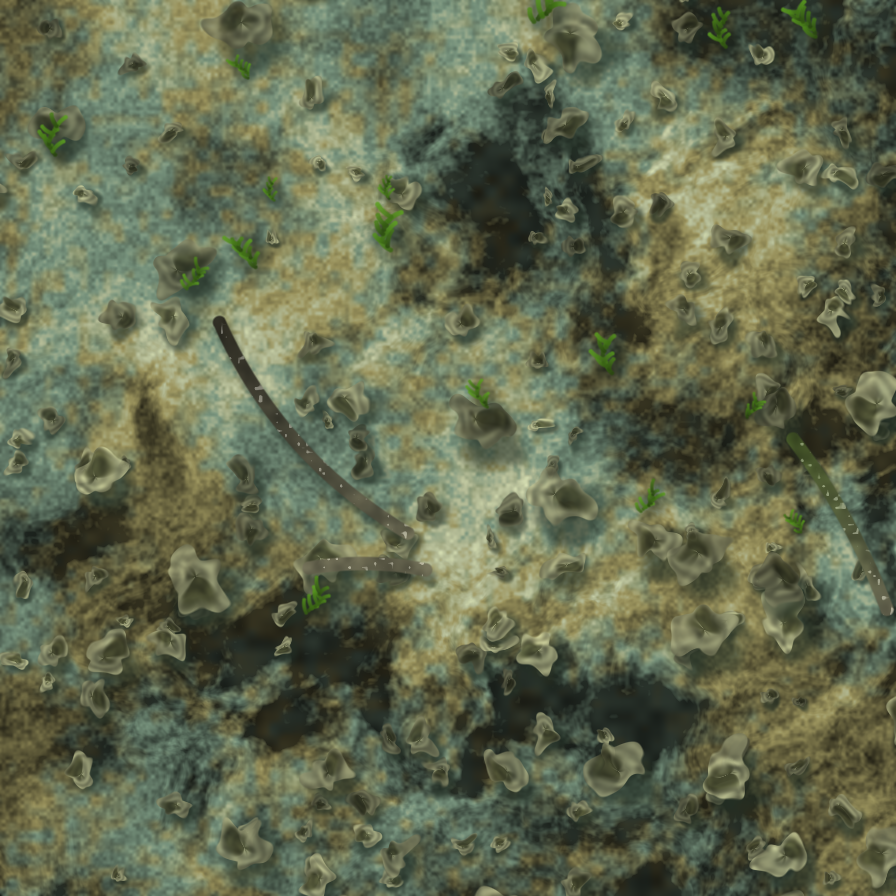
Give the GLSL for this texture, as a Shadertoy shader.

```glsl
#define BASE_TONE 0.535
#define TONE_CONTRAST 0.72
#define CLEFT_DEPTH 0.36
#define RELIEF 0.95
#define GRAIN 0.15
#define COOL_TINT vec3(0.81, 1.0, 0.85)
#define WARM_TINT vec3(1.05, 1.0, 0.63)
#define SHADOW vec3(0.13, 0.18, 0.14)
#define PALE_FROND vec3(0.64, 0.65, 0.49)
#define MURKY_FROND vec3(0.31, 0.32, 0.20)
#define WEED vec3(0.27, 0.47, 0.09)

float hash(vec2 p) {
    vec3 q = fract(p.xyx * 0.1031);
    q += dot(q, q.yzx + 33.33);
    return fract((q.x + q.y) * q.z);
}
vec2 hash2(vec2 p) { return vec2(hash(p), hash(p + 71.7)); }

float noise(vec2 p) {
    vec2 i = floor(p), f = fract(p);
    f *= f * (3.0 - 2.0 * f);
    return mix(mix(hash(i), hash(i + vec2(1.0, 0.0)), f.x),
               mix(hash(i + vec2(0.0, 1.0)), hash(i + 1.0), f.x), f.y);
}
float fbm(vec2 p) {
    float sum = 0.0, amp = 0.516;
    for (int i = 0; i < 5; i++) {
        sum += amp * noise(p);
        p = mat2(1.6, 1.2, -1.2, 1.6) * p + 17.3;
        amp *= 0.5;
    }
    return sum;
}
mat2 rotation(float a) { return mat2(cos(a), sin(a), -sin(a), cos(a)); }

// Sand, rubble, clefts and grain
vec3 seabed(vec2 p) {
    vec2 q = p + 0.12 * (vec2(fbm(p * 7.0), fbm(p * 7.0 + 40.0)) - 0.5);
    float rubble = smoothstep(0.36, 0.62, fbm(q * 4.0 + 7.0) + 0.12 * (p.x - p.y * 0.5 - 0.25));
    float cleft = smoothstep(0.47, 0.68, fbm(q * vec2(13.0, 10.0) + 60.0));
    float relief = fbm(q * 19.0) - fbm((q + vec2(0.005, -0.007)) * 19.0);
    float grain = noise(p * 240.0) + 0.6 * noise(p * 130.0 + 9.0) - 0.8;
    float tone = BASE_TONE + TONE_CONTRAST * (fbm(q * 5.0 + 20.0) - 0.5);
    tone -= rubble * 0.08 + CLEFT_DEPTH * cleft * (0.25 + 0.75 * rubble);
    tone += RELIEF * relief * (0.45 + 0.75 * rubble) + GRAIN * grain;
    tone -= 0.22 * dot(p - 0.5, p - 0.5);
    tone = max(tone, 0.11 + 0.1 * noise(p * 60.0));
    float warmth = fbm(q * 6.0 + 90.0) + 0.35 * (noise(p * 75.0) - 0.5);
    vec3 tint = mix(COOL_TINT, WARM_TINT, smoothstep(0.32, 0.68, warmth));
    return tone * mix(tint, vec3(0.96, 1.0, 0.80), smoothstep(0.55, 0.75, tone));
}

// Curled fronds: pale ruffled rim, hollow and shadow
vec3 addFronds(vec3 color, vec2 p, float cells, float share, float blur) {
    p += 0.016 * (vec2(noise(p * 45.0), noise(p * 45.0 + 31.0)) - 0.5);
    float mottle = 0.72 + 0.5 * noise(p * 110.0);
    for (int k = 0; k < 9; k++) {
        vec2 cell = floor(p * cells) + vec2(k % 3, k / 3) - 1.0;
        vec2 seed = hash2(cell + cells * 5.0), jitter = hash2(cell + 13.0);
        if (seed.x > share * (0.3 + 1.4 * noise(cell * 5.0 / cells))) continue;
        float size = mix(0.25, 0.52, seed.y) / cells;
        vec2 d = p - (cell + 0.2 + 0.6 * jitter) / cells;
        float shade = length(d / size - vec2(0.3, -0.4));
        color = mix(color, SHADOW, 0.6 * (1.0 - smoothstep(0.5, 1.15, shade)));
        d = rotation(jitter.x * 6.28) * d;
        float angle = atan(d.y, d.x), r = length(d);
        float rim = size * (0.74 + 0.17 * sin(2.0 * angle + seed.y * 40.0)
                                 + 0.11 * sin(5.0 * angle + jitter.y * 30.0));
        float cup = 1.0 - smoothstep(rim - blur, rim + blur, r);
        float hollow = 1.0 - smoothstep(0.3, 0.72, length(d + vec2(0.3 * size, 0.0)) / rim);
        float curl = 0.9 + 0.1 * sin(r / size * 17.0);
        vec3 frond = mix(PALE_FROND, MURKY_FROND, hollow) * mix(0.62, 1.16, hash(cell + 3.0));
        color = mix(color, frond * mottle * curl, 0.8 * cup);
    }
    return color;
}

// Bowed strip: x is the distance, y runs from 0 to 1 along it
vec2 strip(vec2 p, vec2 a, vec2 b, float bow, float halfWidth) {
    vec2 d = b - a, side = normalize(vec2(-d.y, d.x));
    float t = clamp(dot(p - a, d) / dot(d, d), 0.0, 1.0);
    return vec2(length(p - a - d * t - side * bow * 4.0 * t * (1.0 - t)) - halfWidth, t);
}
vec3 addBlade(vec3 color, vec2 p, vec2 a, vec2 b, float bow, vec3 root, vec3 tip, float blur) {
    vec2 body = strip(p, a, b, bow, 0.0075);
    float under = strip(p + vec2(-0.004, 0.009), a, b, bow, 0.006).x;
    color = mix(color, SHADOW, 0.5 * (1.0 - smoothstep(-0.004, 0.008, under)));
    float specks = smoothstep(0.76, 0.92, noise(p * 210.0));
    vec3 blade = mix(root, tip, body.y) * (0.8 + 0.4 * noise(p * 90.0)) + 0.3 * specks;
    return mix(color, blade, 0.92 * (1.0 - smoothstep(-blur, blur, body.x)));
}

// Feathery green weed, mostly in the upper part
vec3 addWeed(vec3 color, vec2 p, float blur) {
    for (int k = 0; k < 9; k++) {
        vec2 cell = floor(p * 8.0) + vec2(k % 3, k / 3) - 1.0, seed = hash2(cell + 57.0);
        if (hash(cell + 211.0) > 0.33 * smoothstep(1.0, 5.0, cell.y)) continue;
        float size = mix(0.022, 0.052, seed.y);
        vec2 d = rotation((seed.x - 0.5) * 1.1) * (p - (cell + 0.15 + 0.7 * seed) / 8.0) / size;
        color = mix(color, SHADOW, 0.45 * (1.0 - smoothstep(0.2, 0.75, length(d - vec2(0.1, 0.35)))));
        for (float j = 0.0; j < 9.0; j++) {
            vec2 r = hash2(cell * 9.0 + j);
            vec2 base = vec2(0.12 * sin(j * 0.55 + seed.x * 6.0), j * 0.095);
            vec2 reach = vec2((mod(j, 2.0) * 2.0 - 1.0) * (0.08 + 0.22 * r.x), 0.16 + 0.2 * r.y);
            vec2 leaf = strip(d, base, base + reach, 0.03, 0.055);
            vec3 green = WEED * mix(0.55, 1.35, 0.5 * (r.x + leaf.y));
            color = mix(color, green, 0.85 * (1.0 - smoothstep(-blur, blur, leaf.x * size)));
        }
    }
    return color;
}

void mainImage(out vec4 fragColor, in vec2 fragCoord) {
    vec2 p = fragCoord / iResolution.y;
    float blur = max(0.0014, 0.75 / iResolution.y);
    vec3 bark = vec3(0.15, 0.14, 0.11), straw = vec3(0.39, 0.38, 0.30);
    vec3 color = addFronds(seabed(p), p, 24.0, 0.20, blur);
    color = addFronds(color, p, 12.0, 0.24, blur);
    color = addBlade(color, p, vec2(0.245, 0.64), vec2(0.455, 0.405), -0.025, bark, straw, blur);
    color = addBlade(color, p, vec2(0.345, 0.366), vec2(0.475, 0.364), 0.006, straw, straw, blur);
    color = addBlade(color, p, vec2(0.885, 0.51), vec2(0.99, 0.32), 0.008, WEED * 0.4 + bark, straw, blur);
    fragColor = vec4(clamp(addWeed(color, p, blur), 0.0, 1.0), 1.0);
}
```
